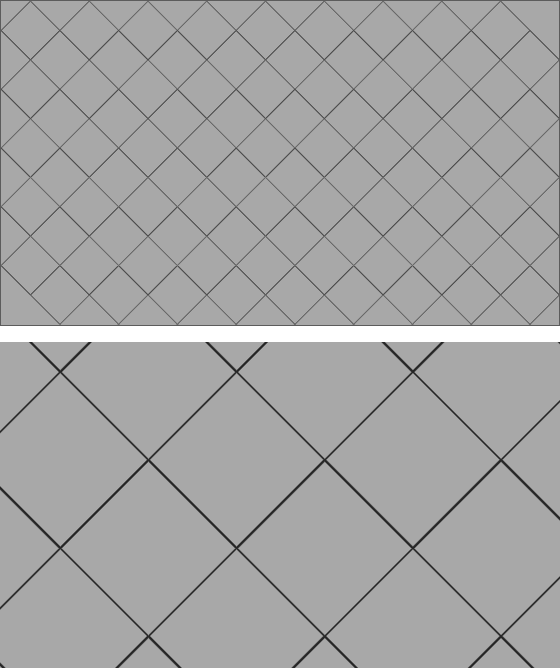
Top: the whole. Bottom: its middle third, enlarged.
This pattern is drawn by a Shadertoy shader. Its source:

```glsl
// Grey wall of square tiles set on their corners, with fine dark joints and a thin frame.
// Two diagonal line families are repeated with mod on a half-tile lattice;
// every second band has heavier joints, and two opposite corners stay empty.

const vec3 TILE_COLOR = vec3(0.66);
const vec3 INK_COLOR = vec3(0.15);

// Lengths are fractions of the canvas width
const float HALF_TILE = 0.05247;
const vec2 MARGIN = vec2(0.00195);
const float THIN_JOINT = 0.00100;
const float THICK_JOINT = 0.00142;
const float FRAME_WIDTH = 0.00105;

// Lattice extent, in half tiles
const vec2 LATTICE_SIZE = vec2(19.0, 11.0);
const float JOINT_FILTER = 1.15; // pixels, wider for diagonals

// Share of a filter window at distance d covered by a line of the given width
float lineCoverage(float d, float width, float window) {
    float outer = clamp((0.5 * width - d) / window + 0.5, 0.0, 1.0);
    float inner = clamp((-0.5 * width - d) / window + 0.5, 0.0, 1.0);
    return outer - inner;
}

// Distance to the nearest diagonal; joints lie on odd sums of lattice axes
float jointDistance(float diagonal) {
    return abs(mod(diagonal, 2.0) - 1.0) * HALF_TILE * inversesqrt(2.0);
}

float joints(vec2 p, float pixel) {
    vec2 lattice = (p - MARGIN) / HALF_TILE;
    float rising = lattice.x + lattice.y;
    float falling = lattice.x - lattice.y;

    // Lower halves of the odd rows carry the heavier joints
    float heavy = step(1.0, mod(lattice.y, 2.0));
    float width = mix(THIN_JOINT, THICK_JOINT, heavy);
    float window = JOINT_FILTER * pixel;
    float riseLine = lineCoverage(jointDistance(rising), width, window);
    float fallLine = lineCoverage(jointDistance(falling), width, window);

    // Leave the upper right and lower left corners without tiles
    float middle = 0.5 * (LATTICE_SIZE.x - LATTICE_SIZE.y);
    float reach = 0.5 * (LATTICE_SIZE.x + LATTICE_SIZE.y) - 2.0;
    float offAxis = abs(falling - middle);
    riseLine *= 1.0 - step(reach, offAxis);
    fallLine *= 1.0 - step(reach + 1.0, offAxis);

    // Stop the joints at the outer tips of the tiles
    vec2 overshoot = abs(lattice - 0.5 * LATTICE_SIZE) - 0.5 * LATTICE_SIZE;
    float outside = max(overshoot.x, overshoot.y) * HALF_TILE;
    float inside = clamp(0.5 - (outside - 0.5 * width) / pixel, 0.0, 1.0);
    return max(riseLine, fallLine) * inside;
}

float frame(vec2 p, vec2 canvas, float pixel) {
    vec2 toEdge = min(p, canvas - p);
    float d = min(toEdge.x, toEdge.y);
    return clamp((FRAME_WIDTH - d) / pixel + 0.5, 0.0, 1.0);
}

void mainImage(out vec4 fragColor, in vec2 fragCoord) {
    float pixel = 1.0 / iResolution.x;
    vec2 canvas = iResolution.xy * pixel;

    // Measure down from the upper left corner
    vec2 p = vec2(fragCoord.x, iResolution.y - fragCoord.y) * pixel;

    float ink = max(joints(p, pixel), frame(p, canvas, pixel));
    fragColor = vec4(mix(TILE_COLOR, INK_COLOR, ink), 1.0);
}
```
